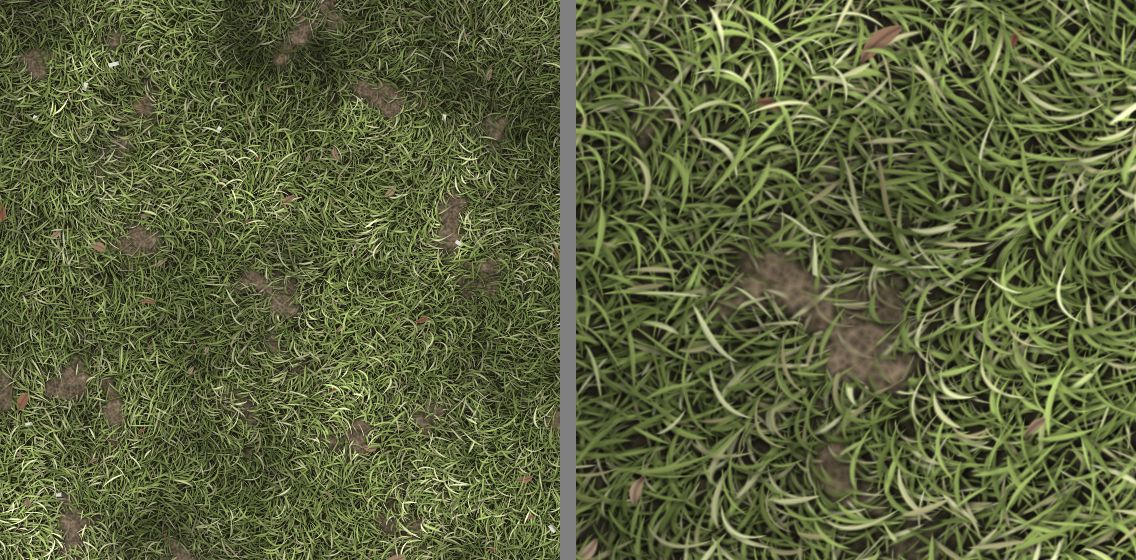
Left, the full canvas; right, a detail of the centre.
Reproduce this texture procedurally as a three.js fragment shader.

```glsl
// Worn lawn seen from above: layers of thin grass blades over dark soil,
// thinned in bare patches, with dry leaves and pale chips among the blades.
// Blades are jittered in grids; layered sines vary the tone and the cover.
varying vec2 vUv;

vec3 hash3(vec2 p) {
  vec3 q = fract(p.xyx * vec3(0.1031, 0.1030, 0.0973));
  q += dot(q, q.yxz + 33.33);
  return fract((q.xxy + q.yzz) * q.zyx);
}

vec2 turn(vec2 p, float angle) {
  float c = cos(angle), s = sin(angle);
  return vec2(c * p.x + s * p.y, c * p.y - s * p.x);
}

// Layered, warped sines, roughly -1 to 1
float waves(vec2 p) {
  float sum = 0.0, amp = 0.5;
  for (int i = 0; i < 5; i++) {
    p = mat2(0.8, -0.6, 0.6, 0.8) * p * 1.7 + 1.3;
    sum += amp * sin(p.x + 1.5 * sin(p.y));
    amp *= 0.65;
  }
  return sum;
}

// Cellular noise: distance to the nearest jittered point
float cellular(vec2 p) {
  vec2 id = floor(p), f = p - id;
  float nearest = 2.0;
  for (int y = -1; y <= 1; y++)
    for (int x = -1; x <= 1; x++) {
      vec2 o = vec2(x, y);
      nearest = min(nearest, length(o + hash3(id + o + 60.0).xy - f));
    }
  return nearest;
}

// Crumbly earth, brown and paler where it lies bare
vec3 soil(vec2 p, float bare) {
  float crumbs = cellular(p * 190.0) * 0.6 + cellular(p * 80.0) * 0.4;
  vec3 earth = mix(vec3(0.18, 0.17, 0.12), vec3(0.48, 0.42, 0.34), bare);
  return earth * (0.6 + 0.7 * crumbs + 0.15 * waves(p * 60.0));
}

// Dry leaves, then small pale chips
vec3 litter(vec2 p, vec3 col) {
  for (int i = 0; i < 44; i++) {
    vec3 place = hash3(vec2(float(i) * 7.3 + 2.0, 41.0));
    vec3 look = hash3(vec2(float(i) * 5.1 + 9.0, 83.0));
    vec2 d = turn(p - vec2(place.x, pow(place.y, 1.3)), place.z * 6.283);
    float len = mix(0.007, 0.021, look.x * look.x);
    float t = d.x / len;
    float across = abs(d.y + 0.003 * t * t);
    float wide = len * mix(0.2, 0.48, look.y) * (1.0 - t * t);
    float leaf = 1.0 - smoothstep(wide - 0.001, wide + 0.001, across);
    vec3 brown = mix(vec3(0.50, 0.33, 0.25), vec3(0.58, 0.51, 0.42), look.z);
    brown *= 0.85 + 0.25 * smoothstep(0.0, 0.002, across) + 0.15 * d.y / len;
    col = mix(col, brown, leaf * (1.0 - smoothstep(0.85, 1.0, abs(t))));
  }
  for (int i = 0; i < 9; i++) {
    vec3 place = hash3(vec2(float(i) * 11.7 + 5.0, 137.0));
    vec2 d = abs(turn(p - place.xy, place.z * 6.283));
    vec2 size = vec2(mix(0.005, 0.011, fract(place.z * 7.0)), 0.0035);
    float edge = max(d.x - size.x, d.y - size.y);
    col = mix(col, vec3(0.88, 0.88, 0.84), 1.0 - smoothstep(-0.001, 0.001, edge));
  }
  return col;
}

// One grid of blades laid over col; depth runs from 0 (low) to 1 (top)
vec3 blades(vec2 p, vec3 col, float depth, float lean, float bare, float dry, float tone) {
  float count = mix(46.0, 36.0, depth);
  vec2 g = turn(p, depth * 9.0) * count + 50.0 + depth * 31.0;
  vec2 id = floor(g), f = g - id;
  float soft = 0.0011 * count;
  for (int y = -1; y <= 1; y++)
    for (int x = -1; x <= 1; x++) {
      vec2 o = vec2(x, y);
      vec3 place = hash3(id + o + depth * 170.0);
      vec3 look = hash3(id + o + depth * 230.0 + 91.7);
      float angle = lean - depth * 9.0 + (place.z - 0.5) * 4.2;
      vec2 d = turn(f - o - place.xy, angle);
      float t = d.x / mix(0.4, 0.97, look.x);
      float across = d.y - (look.y - 0.5) * 0.24 * t * t;
      float wide = mix(0.025, 0.068, look.z) * (1.0 - t * t);
      float keep = 1.0 - smoothstep(0.75, 1.0, abs(t));
      keep *= smoothstep(0.0, 0.15, fract(look.y * 13.0) + 0.15 - bare * 1.05);
      float blade = 1.0 - smoothstep(wide - soft, wide + soft, abs(across));
      float shadow = 1.0 - smoothstep(0.0, 0.17, abs(across + 0.06));

      float pick = fract(look.x * 17.0 + look.z * 5.0);
      vec3 green = mix(vec3(0.31, 0.36, 0.18), vec3(0.52, 0.59, 0.33), pick);
      vec3 straw = mix(vec3(0.53, 0.50, 0.37), vec3(0.74, 0.75, 0.60), pick);
      float dead = smoothstep(0.0, 0.12, fract(place.z * 23.0) - 0.78 + 0.2 * dry);
      green = mix(green, straw, dead * 0.85);
      green *= mix(0.8, 1.16, depth) * tone * (1.0 + 1.5 * across);
      col *= 1.0 - 0.21 * shadow * keep;
      col = mix(col, green, blade * keep);
    }
  return col;
}

void main() {
  vec2 p = vUv;
  float bare = smoothstep(0.3, 1.05, waves(p * 9.0 + 4.0));
  float dry = clamp(0.3 + 0.9 * waves(p * 8.0 + 20.0), 0.0, 1.0) + 0.4 * bare;
  float tone = 1.1 + 0.27 * waves(p * 5.0 + 8.0) + 0.13 * waves(p * 15.0 + 2.0);
  tone -= 0.13 * smoothstep(0.45, 0.9, p.y);
  float lean = 1.3 * sin(p.x * 11.0 + 2.0 * sin(p.y * 7.0)) + sin(p.y * 13.0 - p.x * 6.0);
  vec3 col = soil(p, bare);
  for (int i = 0; i < 17; i++) {
    if (i == 15) col = litter(p, col);
    col = blades(p, col, float(i) / 16.0, lean, bare, dry, max(tone, 0.55));
  }
  gl_FragColor = vec4(clamp(col, 0.0, 1.0), 1.0);
}
```
